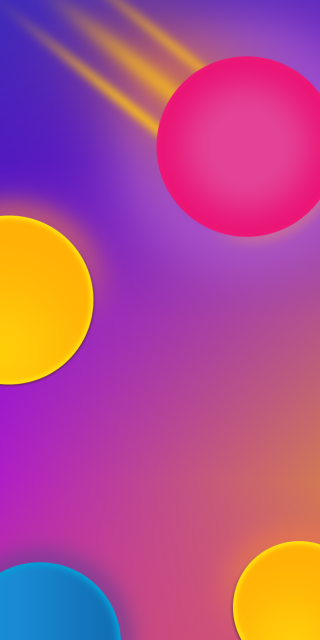
Write a Shadertoy shader that draws this background.

```glsl
const vec3 GOLD = vec3(0.96, 0.73, 0.12);
const vec3 EMBER = vec3(0.83, 0.44, 0.20);
const vec3 LAVENDER = vec3(0.73, 0.40, 0.83);

float bell(float x, float width) {
    float t = x / width;
    return exp(-t * t);
}

// Smooth vertical ramp through five evenly spaced colours
vec3 ramp(vec3 stops[5], float t) {
    float s = clamp(t, 0.0, 1.0) * 4.0;
    int i = min(int(s), 3);
    return mix(stops[i], stops[i + 1], s - float(i));
}

vec3 backdrop(vec2 p) {
    vec3 left[5] = vec3[5](
        vec3(0.78, 0.22, 0.58), vec3(0.69, 0.12, 0.77),
        vec3(0.56, 0.09, 0.83), vec3(0.32, 0.10, 0.75),
        vec3(0.25, 0.17, 0.72));
    vec3 right[5] = vec3[5](
        vec3(0.82, 0.36, 0.42), vec3(0.82, 0.47, 0.33),
        vec3(0.71, 0.33, 0.54), vec3(0.50, 0.14, 0.76),
        vec3(0.36, 0.15, 0.74));
    float t = p.y * 0.5;
    return mix(ramp(left, t), ramp(right, t), clamp(p.x, 0.0, 1.0));
}

// Soft light outside a disc; d is the distance from its edge
vec3 halo(vec3 base, vec3 tint, float d, float width, float strength) {
    return mix(base, tint, strength * bell(max(d, 0.0), width));
}

// Disc with a two-colour fill and a thin inner rim
vec3 disc(vec3 base, float d, vec3 fill, vec3 rim, float rimWidth, float aa) {
    vec3 body = mix(fill, rim, bell(d, rimWidth));
    return mix(base, body, smoothstep(aa, -aa, d));
}

// Streaked tail; q is measured from the ball centre
vec3 tail(vec3 base, vec2 q, vec2 dir) {
    float along = dot(q, dir);
    float across = dot(q, vec2(dir.y, -dir.x));
    float fade = smoothstep(-0.08, 0.18, along) * smoothstep(0.86, 0.22, along);
    vec3 col = mix(base, EMBER, 0.72 * fade * bell(across - 0.01, 0.20));
    for (int i = 0; i < 3; i++) {
        float k = float(i);
        float offset = across - (-0.132 + 0.116 * k);
        float reach = smoothstep(0.95 - 0.04 * k, 0.30, along)
                    * smoothstep(0.05, 0.25, along);
        float width = i == 1 ? 0.034 : 0.022;
        col = mix(col, GOLD, (0.82 - 0.1 * k) * reach * bell(offset, width));
    }
    return col;
}

vec3 yellowFill(vec2 q, float radius) {
    float light = bell(length(q - vec2(-0.1, -0.6) * radius), radius * 0.8);
    return mix(vec3(1.0, 0.69, 0.02), vec3(1.0, 0.80, 0.04), light);
}

vec3 yellowBall(vec3 base, vec2 q, float radius, float aa) {
    float d = length(q) - radius;
    float above = smoothstep(-0.6, 1.0, q.y / radius);
    vec3 col = halo(base, vec3(0.92, 0.48, 0.28), d, 0.065, 0.55 * above);
    col = halo(col, vec3(0.35, 0.12, 0.22), d, 0.006, 0.6 * (1.0 - above));
    return disc(col, d, yellowFill(q, radius), vec3(1.0, 0.88, 0.06), 0.013, aa);
}

void mainImage(out vec4 fragColor, in vec2 fragCoord) {
    vec2 p = 2.0 * fragCoord / iResolution.y;
    float aa = 1.5 / iResolution.y;
    vec3 col = backdrop(p);

    // Pink ball with its glow and tail
    vec2 q = p - vec2(0.771, 1.542);
    float r = length(q);
    float d = r - 0.282;
    col = halo(col, LAVENDER, d, 0.16, 0.58);
    col = tail(col, q, vec2(-0.78, 0.625));
    float lowerRight = smoothstep(0.5, 1.0, dot(q / max(r, 0.001), vec2(0.5, -0.866)));
    col = halo(col, vec3(0.86, 0.50, 0.50), d, 0.03, 0.5 * lowerRight);
    vec3 pink = mix(vec3(0.89, 0.26, 0.59), vec3(0.92, 0.08, 0.46),
                    smoothstep(0.10, 0.28, r));
    col = disc(col, d, pink, vec3(0.93, 0.09, 0.47), 0.012, aa);

    // Yellow balls
    col = yellowBall(col, p - vec2(0.028, 1.0625), 0.264, aa);
    col = yellowBall(col, p - vec2(0.935, 0.102), 0.207, aa);

    // Blue ball
    q = p - vec2(0.125, -0.010);
    d = length(q) - 0.253;
    col = halo(col, vec3(0.42, 0.24, 0.58), d, 0.055, 0.6);
    vec3 blue = mix(vec3(0.10, 0.55, 0.84), vec3(0.07, 0.44, 0.71),
                    smoothstep(-0.15, 0.25, q.x));
    col = disc(col, d, blue, vec3(0.02, 0.61, 0.83), 0.016, aa);

    fragColor = vec4(col, 1.0);
}
```
